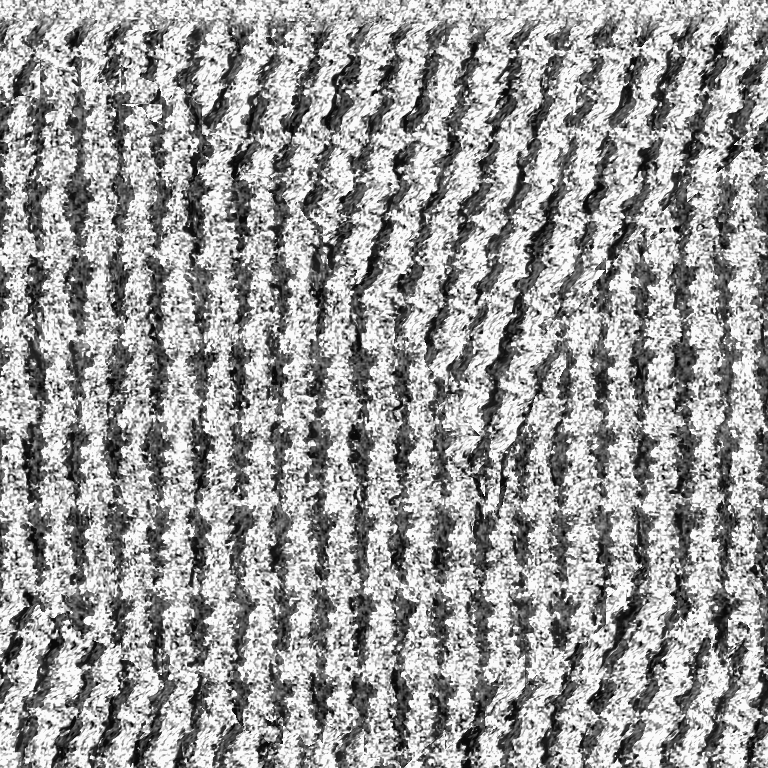
Reproduce this pattern procedurally as a WebGL 2 fragment shader.

```glsl
#version 300 es
precision highp float;

uniform vec2 u_resolution;
out vec4 fragColor;

const float TAU = 6.2831853;
const vec2 REPEATS = vec2(19.0, 9.25);
const float LEAN_SLOPE = 0.31;

float hash(vec2 p) {
  vec3 q = fract(p.xyx * vec3(0.1031, 0.1030, 0.0973));
  q += dot(q, q.yzx + 33.33);
  return fract((q.x + q.y) * q.z);
}

// Value noise that wraps at the given period
float tileNoise(vec2 p, vec2 period, float seed) {
  vec2 i = floor(p);
  vec2 f = p - i;
  f = f * f * (3.0 - 2.0 * f);
  vec2 a = mod(i, period) + seed;
  vec2 b = mod(i + 1.0, period) + seed;
  return mix(mix(hash(a), hash(vec2(b.x, a.y)), f.x),
             mix(hash(vec2(a.x, b.y)), hash(b), f.x), f.y);
}

float freeNoise(vec2 p, float seed) {
  return tileNoise(p, vec2(997.0), seed);
}

// Mottle shared by every patch, plus a part that never repeats
float mottle(vec2 q, float seed) {
  float coarse = tileNoise(q * 6.0, vec2(6.0, 12.0), seed);
  float fine = tileNoise(q * 18.0, vec2(18.0, 36.0), seed + 9.0);
  float loose = freeNoise(q * 23.0, seed + 31.0);
  return 0.3 * coarse + 0.4 * fine + 0.3 * loose;
}

// Small broken curls scattered over a patch
float curls(vec2 q, float seed) {
  vec2 local = vec2(fract(q.x), mod(q.y, 2.0));
  float ink = 0.0;
  for (int k = 0; k < 7; k++) {
    float id = float(k) + seed;
    vec2 center = vec2(0.2 + 0.45 * hash(vec2(id, 3.0)), 0.15 + 0.27 * float(k));
    float radius = mix(0.05, 0.1, hash(vec2(id, 8.0)));
    float d = abs(length(local - center) - radius);
    ink = max(ink, 1.0 - smoothstep(0.01, 0.04, d));
  }
  return ink * smoothstep(0.3, 0.6, freeNoise(q * 9.0, 41.0));
}

// Regions where the ribs lean, with torn, blocky borders
float leanMask(vec2 uv) {
  vec2 block = floor(uv * REPEATS * vec2(1.0, 2.0));
  vec2 p = uv + 0.05 * (vec2(hash(block), hash(block + 51.0)) - 0.5);
  p += 0.02 * (freeNoise(uv * 60.0, 5.0) - 0.5);
  float wedge = p.y - 0.27 - 0.93 * sqrt(abs(p.x - 0.63));
  float leftFoot = 0.24 - 0.5 * p.x - p.y;
  float rightFoot = 0.25 - 0.9 * abs(p.x - 0.84) - p.y;
  float inside = max(max(wedge, p.y - 0.9), max(leftFoot, rightFoot));
  return step(0.0, inside) * step(p.y, 0.965);
}

// Sideways shift that climbs in softened steps, one per bead
float leanShift(float row) {
  float climb = floor(row) + smoothstep(0.55, 1.0, fract(row));
  return LEAN_SLOPE * mix(row, climb, 0.55);
}

// Signed distance from the dark groove, in rib widths
float grooveDistance(vec2 q, float lean, float seed) {
  float beads = mix(1.0, 2.0, lean);
  float swell = cos(TAU * beads * (0.5 * q.y - 0.86));
  float rough = tileNoise(q * 5.0, vec2(5.0, 10.0), seed + 17.0) - 0.5;
  rough += 0.9 * (freeNoise(q * 9.0, 23.0) - 0.5);
  rough += 0.7 * (freeNoise(q * 20.0, 29.0) - 0.5);
  float x = abs(fract(q.x + 0.56) - 0.5);
  return x - (0.165 + 0.07 * swell) + 0.24 * rough;
}

// Sparse black flecks along one side of a groove
float flecks(vec2 q, float lean) {
  float wander = 0.3 * (freeNoise(q * 5.0, 71.0) - 0.5);
  float x = abs(fract(q.x + 0.56 + 0.14 + wander) - 0.5);
  float gaps = 0.65 * freeNoise(q * vec2(5.0, 4.0), 83.0);
  gaps += 0.35 * freeNoise(q * 15.0, 89.0) + 0.1 * lean;
  return (1.0 - smoothstep(0.05, 0.14, x)) * smoothstep(0.52, 0.66, gaps);
}

void main() {
  vec2 uv = gl_FragCoord.xy / u_resolution;
  float lean = leanMask(uv);
  float seed = 40.0 * lean;

  // Square units, one rib wide
  vec2 q = uv * REPEATS * vec2(1.0, 2.0);
  q.x -= lean * leanShift(q.y - 11.0);
  q += 0.2 * (vec2(freeNoise(q * 0.8, 11.0), freeNoise(q * 0.8, 13.0)) - 0.5);

  float grain = mottle(q, seed) - 0.5;
  float streak = freeNoise(q * vec2(22.0, 9.0), 61.0) - 0.5;

  // Pale ribs and dark grooves
  float pale = 0.86 + 2.0 * grain - 0.34 * curls(q, seed);
  float dark = 0.29 + 0.75 * grain + 0.25 * streak;
  float rib = smoothstep(-0.035, 0.045, grooveDistance(q, lean, seed));
  float topFade = smoothstep(0.955, 0.975, uv.y + 0.01 * streak);
  float tone = mix(dark, pale, max(rib, 0.6 * topFade));

  // Flecks and uneven wear
  tone = mix(tone, 0.05, 0.9 * flecks(q, lean) * (1.0 - topFade));
  tone += 0.16 * (freeNoise(q * 1.6, 97.0) - 0.5);
  fragColor = vec4(vec3(clamp(tone, 0.04, 0.98)), 1.0);
}
```
